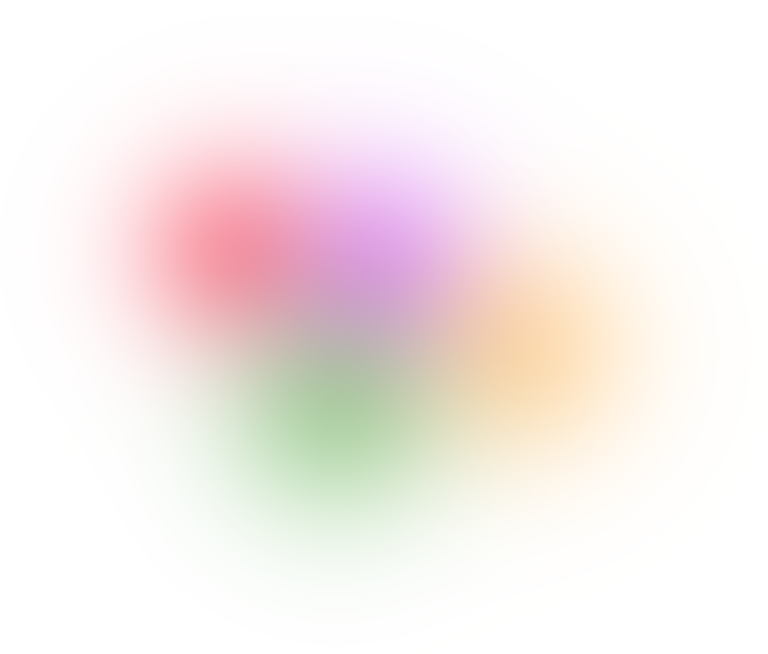
Give the GLSL for this background, as a Shadertoy shader.

```glsl
// Four soft pools of colour overlapping on a white ground.
// Each pool is a Gaussian falloff that multiplies the ground by its tint,
// so the overlaps deepen into muted in-between hues.

#define PAPER  vec3(1.0)
#define ROSE   vec3(0.99, 0.62, 0.66)
#define VIOLET vec3(0.91, 0.68, 1.00)
#define LEAF   vec3(0.69, 0.85, 0.66)
#define AMBER  vec3(1.00, 0.87, 0.69)

// Tint filter of one pool: full tint at the centre, clear far away
vec3 pool(vec2 p, vec2 centre, float spread, vec3 tint) {
    vec2 d = (p - centre) / spread;
    return mix(vec3(1.0), tint, exp(-0.5 * dot(d, d)));
}

void mainImage(out vec4 fragColor, in vec2 fragCoord) {
    // Canvas heights, measured from the middle
    vec2 p = (fragCoord - 0.5 * iResolution.xy) / iResolution.y;

    vec3 colour = PAPER;
    colour *= pool(p, vec2(-0.235, 0.118), 0.109, ROSE);
    colour *= pool(p, vec2(-0.009, 0.099), 0.116, VIOLET);
    colour *= pool(p, vec2(-0.075, -0.119), 0.125, LEAF);
    colour *= pool(p, vec2(0.208, -0.035), 0.122, AMBER);

    fragColor = vec4(colour, 1.0);
}
```
